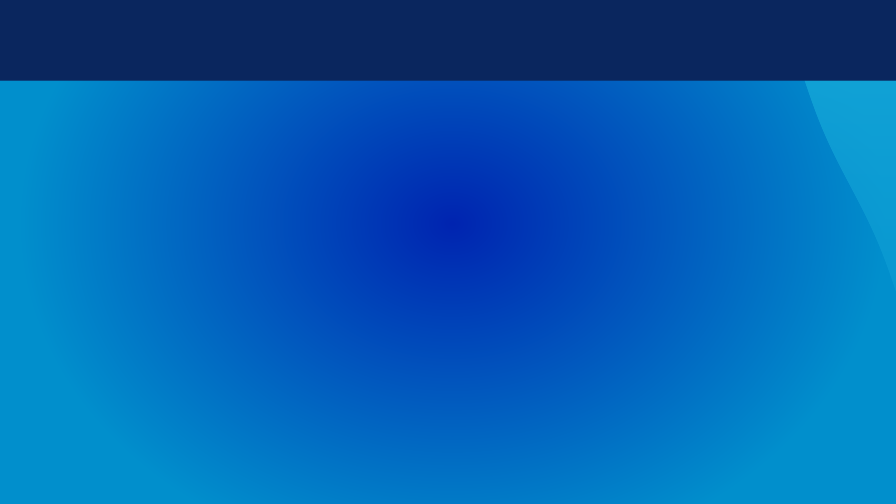
Write a WebGL 1 fragment shader that draws this background.

```glsl
precision highp float;

uniform vec2 u_resolution;

// Antialiased step, one pixel wide
float edge(float distance, float pixel) {
    return smoothstep(-0.5 * pixel, 0.5 * pixel, distance);
}

// Elliptical glow: deep blue core fading to cyan
vec3 radialGlow(vec2 uv) {
    float radius = length((uv - vec2(0.505, 0.556)) / vec2(0.483, 0.687));
    return mix(vec3(0.0, 0.14, 0.69), vec3(0.005, 0.56, 0.80), min(radius, 1.0));
}

void main() {
    vec2 uv = gl_FragCoord.xy / u_resolution;
    vec2 pixel = 1.0 / u_resolution;
    float bandBottom = 0.840;

    vec3 color = radialGlow(uv);

    // Pale sheet at the right, bounded by a gentle S-curve
    float descent = (bandBottom - uv.y) / 0.419;
    float curveX = 0.898 + 0.102 * (descent - 0.035 * sin(6.2832 * descent));
    float sheet = edge(uv.x - curveX, pixel.x);
    float opacity = clamp(0.9 - 0.5 * descent, 0.0, 0.9);
    color = mix(color, vec3(0.07, 0.64, 0.84), sheet * opacity);

    // Solid navy band across the top
    color = mix(color, vec3(0.04, 0.15, 0.37), edge(uv.y - bandBottom, pixel.y));

    gl_FragColor = vec4(color, 1.0);
}
```
